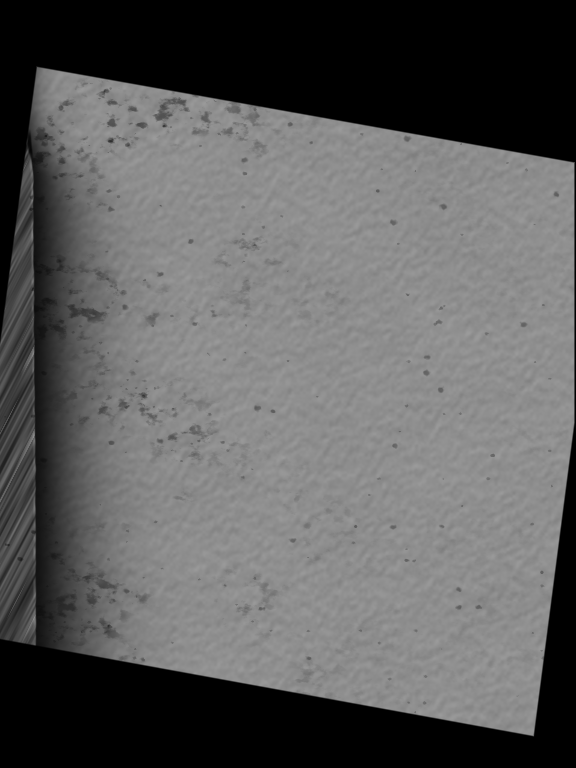
Give the GLSL for this texture, as a Shadertoy shader.

```glsl
// Tilted sheet of speckled grey paper in shadow beside brushed metal, on black

float hash(vec2 p) {
    vec3 q = fract(vec3(p.xyx) * 0.1031);
    q += dot(q, q.yzx + 33.33);
    return fract((q.x + q.y) * q.z);
}

float noise(vec2 p) {
    vec2 cell = floor(p), f = fract(p);
    f = f * f * (3.0 - 2.0 * f);
    return mix(mix(hash(cell), hash(cell + vec2(1, 0)), f.x),
               mix(hash(cell + vec2(0, 1)), hash(cell + vec2(1, 1)), f.x), f.y);
}

float fbm(vec2 p) {
    float sum = 0.0, amp = 0.5;
    for (int i = 0; i < 4; i++) {
        sum += amp * noise(p);
        p = mat2(1.6, 1.2, -1.2, 1.6) * p + 17.3;
        amp *= 0.5;
    }
    return sum / 0.9375;
}

// Signed distance to the tilted sheet, negative inside
float sheetDistance(vec2 p) {
    float top = (p.y - 0.913 + 0.178 * (p.x - 0.048)) * 0.985;
    float bottom = (0.168 - 0.182 * p.x - p.y) * 0.984;
    float left = (0.048 - 0.133 * (0.913 - p.y) - p.x) * 0.991;
    float right = (p.x - 0.695 - 0.130 * (p.y - 0.042)) * 0.992;
    return max(max(max(top, bottom), max(left, right)), p.x - 0.748);
}

// Small round flecks scattered one per cell, kept with the given chance
float flecks(vec2 p, float cells, float chance) {
    vec2 g = p * cells, id = floor(g);
    vec2 offset = 0.3 + 0.4 * vec2(hash(id + 3.1), hash(id + 8.7));
    float radius = mix(0.12, 0.26, hash(id + 5.3));
    float wobble = 0.12 * (noise(g * 7.0) - 0.5);
    float d = length((g - id - offset) * vec2(0.85, 1.1)) + wobble;
    return step(hash(id + 21.0), chance) * smoothstep(radius, radius * 0.3, d);
}

float paper(vec2 p, float edge) {
    // Pale ground with soft mottling and fine embossed grain
    float tone = 0.558 + 0.03 * (fbm(p * 14.0) - 0.5);
    vec2 tilted = mat2(0.85, 0.5, -0.5, 0.85) * p * vec2(150.0, 115.0);
    tone += 0.055 * (noise(tilted) - noise(tilted + vec2(0.5, -0.45)));
    tone += 0.025 * (noise(p * 260.0) - 0.5);

    // Stains gather in clusters towards the left
    float leftward = 1.0 - smoothstep(0.18, 0.5, p.x);
    float cluster = smoothstep(0.42, 0.68, fbm(p * vec2(9.0, 13.0) + 4.0));
    float smudge = fbm(p * vec2(75.0, 105.0) + 31.0);
    float amount = cluster * mix(0.12, 1.0, leftward);
    tone -= 0.22 * amount * smoothstep(0.54, 0.78, smudge);
    tone -= 0.03 * amount * smoothstep(0.4, 0.6, fbm(p * 40.0));
    tone -= 0.17 * flecks(p, 46.0, 0.03 + 0.13 * leftward * cluster);
    tone -= 0.12 * flecks(p + 0.37, 85.0, 0.015 + 0.13 * amount);

    // Shadow along the metal, narrowing near the top
    float width = mix(0.062, 0.018, smoothstep(0.68, 0.88, p.y));
    width += 0.01 * (1.0 - smoothstep(0.1, 0.5, p.y));
    float depth = mix(0.87, 0.45, smoothstep(0.76, 0.88, p.y));
    float d = max(p.x - edge, 0.0) / width;
    return tone * (1.0 - depth * exp(-pow(d, 1.35)));
}

float metal(vec2 p, float edge) {
    // Brush strokes rise steeply to the right
    vec2 along = vec2(0.46, 0.888);
    vec2 q = vec2(dot(p, vec2(along.y, -along.x)), dot(p, along));
    float coarse = noise(q * vec2(190.0, 7.0));
    float fine = noise(q * vec2(430.0, 14.0) + 9.0);
    float tone = 0.27 + 0.16 * (coarse - 0.5) + 0.2 * (fine - 0.5);
    tone += 0.16 * smoothstep(0.76, 0.95, noise(q * vec2(320.0, 10.0) + 50.0));
    tone -= 0.12 * flecks(p, 60.0, 0.05);
    // Worn bright rim
    float rim = smoothstep(0.003, 0.0, abs(p.x - edge + 0.0015));
    return tone + 0.14 * rim * noise(vec2(3.0, p.y * 120.0));
}

void mainImage(out vec4 fragColor, in vec2 fragCoord) {
    vec2 p = fragCoord / iResolution.xy * vec2(0.75, 1.0);
    float pixel = 1.0 / iResolution.y;

    // The seam bends left at the top, where the metal runs out
    float edge = 0.0465 - 0.003 * smoothstep(0.3, 0.77, p.y)
               - 0.006 * smoothstep(0.76, 0.83, p.y);
    float seam = edge + 0.0012 * (noise(vec2(p.y * 90.0, 2.0)) - 0.5);
    float metalMask = smoothstep(pixel, -pixel, p.x - seam)
                    * smoothstep(0.826, 0.818, p.y);
    float tone = mix(paper(p, edge), metal(p, edge), metalMask);

    // Dark nick at the tip of the metal
    tone *= 1.0 - 0.8 * smoothstep(0.004, 0.001, abs(p.x - edge))
                * smoothstep(0.022, 0.008, abs(p.y - 0.812));

    tone *= smoothstep(pixel, -pixel, sheetDistance(p));
    fragColor = vec4(vec3(clamp(tone, 0.0, 1.0)), 1.0);
}
```
